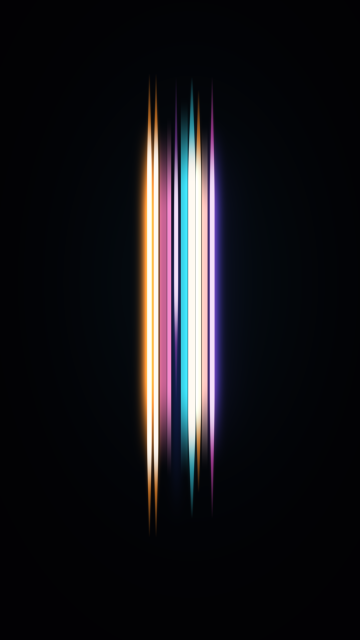
Give the GLSL for this background, as a WebGL 1 fragment shader.

```glsl
precision highp float;
uniform vec2 u_resolution;

const vec3 NIGHT = vec3(0.006, 0.005, 0.014);
const vec3 TEAL_HAZE = vec3(0.012, 0.040, 0.055);
const vec3 ORANGE = vec3(1.00, 0.56, 0.16);
const vec3 ROSE = vec3(0.78, 0.38, 0.58);
const vec3 PINK = vec3(0.96, 0.54, 0.80);
const vec3 BLUSH = vec3(0.96, 0.76, 0.75);
const vec3 MAGENTA = vec3(0.84, 0.28, 0.74);
const vec3 VIOLET = vec3(0.48, 0.22, 0.60);
const vec3 INDIGO = vec3(0.24, 0.17, 0.56);
const vec3 NAVY = vec3(0.06, 0.10, 0.28);
const vec3 CYAN = vec3(0.22, 0.80, 0.88);
const vec3 WHITE = vec3(1.00, 0.98, 0.95);
const vec3 CREAM = vec3(1.00, 0.94, 0.86);
const vec3 LILAC = vec3(0.96, 0.88, 0.98);

const float EDGE_SOFTNESS = 0.0022;
const float TIP_WIDTH = 0.25;
const float HALO_STRENGTH = 0.32;
const float HALO_SPREAD = 1.7;

// Vertical envelope: ends.xy are bottom and top, fade.xy their fade lengths
float span(float y, vec2 ends, vec2 fade) {
  return smoothstep(ends.x, ends.x + fade.x, y)
       * (1.0 - smoothstep(ends.y - fade.y, ends.y, y));
}

float bell(float x, float center, float width) {
  float d = (x - center) / width;
  return exp(-d * d);
}

float bar(float x, float center, float halfWidth) {
  float soft = max(EDGE_SOFTNESS, 0.7 / u_resolution.x);
  return 1.0 - smoothstep(halfWidth - soft, halfWidth + soft, abs(x - center));
}

// Flat-sided band with soft ends
vec3 addBand(vec3 base, vec2 uv, float center, float halfWidth, vec2 ends, vec3 tint) {
  float strength = span(uv.y, ends, vec2(0.15));
  return mix(base, tint, bar(uv.x, center, halfWidth) * strength);
}

// Tapered beam: coloured tips and halo around a bright core
vec3 addBeam(vec3 base, vec2 uv, float center, float halfWidth,
             vec2 ends, vec2 fade, vec3 tint, vec3 core) {
  float strength = span(uv.y, ends, fade);
  float width = halfWidth * mix(TIP_WIDTH, 1.0, strength);
  vec3 color = mix(tint, core, smoothstep(0.35, 0.95, strength));
  base += tint * HALO_STRENGTH * strength * bell(uv.x, center, width * HALO_SPREAD);
  return mix(base, color, bar(uv.x, center, width) * sqrt(strength));
}

void main() {
  vec2 uv = gl_FragCoord.xy / u_resolution;

  // Dark backdrop with a faint haze
  vec2 hazeOffset = (uv - vec2(0.53, 0.56)) / vec2(0.33, 0.30);
  vec3 color = NIGHT + TEAL_HAZE * exp(-dot(hazeOffset, hazeOffset));

  // Side glows
  float glowSpan = span(uv.y, vec2(0.26, 0.82), vec2(0.16));
  color += ORANGE * 1.1 * glowSpan * bell(uv.x, 0.415, 0.022);
  color += INDIGO * 0.8 * glowSpan * bell(uv.x, 0.597, 0.019);
  color += INDIGO * 0.12 * glowSpan * bell(uv.x, 0.590, 0.070);
  color += NAVY * 0.8 * span(uv.y, vec2(0.17, 0.75), vec2(0.25)) * bell(uv.x, 0.490, 0.018);

  // Broad bands
  color = addBand(color, uv, 0.4537, 0.0098, vec2(0.26, 0.81), ROSE);
  color = addBand(color, uv, 0.4699, 0.0057, vec2(0.25, 0.82), PINK);
  color = addBand(color, uv, 0.5118, 0.0095, vec2(0.25, 0.85), CYAN);
  color = addBand(color, uv, 0.5688, 0.0078, vec2(0.26, 0.81), BLUSH);

  // Paired orange beams
  for (int i = 0; i < 2; i++) {
    float center = 0.415 + 0.0185 * float(i);
    color = addBeam(color, uv, center, 0.0064, vec2(0.16, 0.885), vec2(0.16), ORANGE, WHITE);
  }

  // Inner and right-hand beams
  color = addBeam(color, uv, 0.4892, 0.0056, vec2(0.37, 0.88), vec2(0.20, 0.22), VIOLET, LILAC);
  color = addBeam(color, uv, 0.5515, 0.0078, vec2(0.23, 0.86), vec2(0.16), ORANGE, CREAM);
  color = addBeam(color, uv, 0.5330, 0.0105, vec2(0.19, 0.88), vec2(0.17), CYAN, WHITE);
  color = addBeam(color, uv, 0.5894, 0.0066, vec2(0.19, 0.88), vec2(0.20), MAGENTA, LILAC);

  gl_FragColor = vec4(min(color, 1.0), 1.0);
}
```
